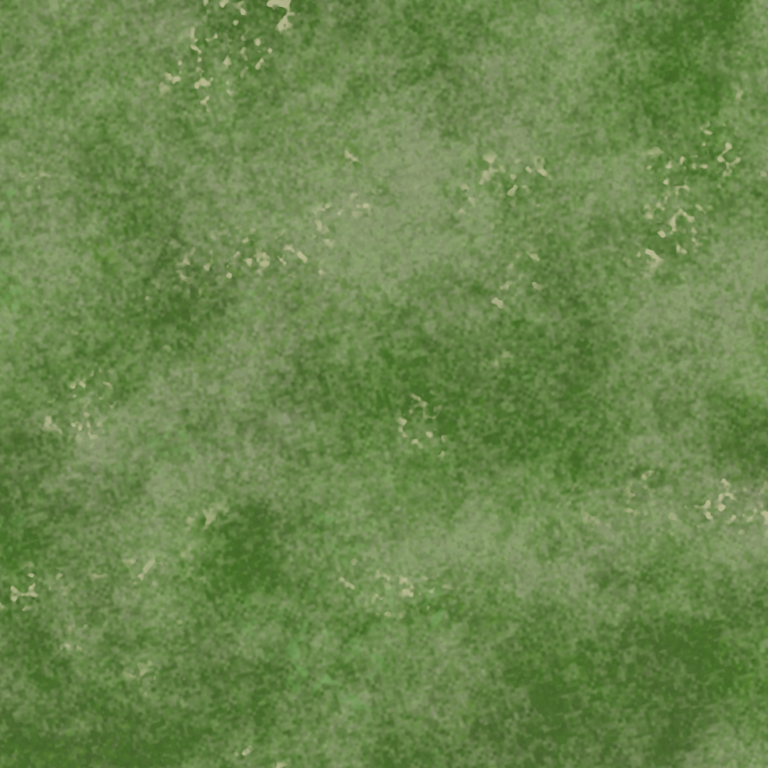
Give the GLSL for this texture, as a WebGL 1 fragment shader.

```glsl
precision highp float;

// Worn meadow turf seen from above: soft lush and dry blotches under a fine grain.
// Layered value noise sets a dryness that picks the green; thresholded noise
// inside sparse cluster masks adds straw flecks, clover and yellow-green tufts.

uniform vec2 u_resolution;

const vec3 LUSH_GREEN = vec3(0.318, 0.452, 0.205);
const vec3 TURF_GREEN = vec3(0.418, 0.530, 0.300);
const vec3 DRY_GREEN = vec3(0.500, 0.584, 0.390);
const vec3 STRAW = vec3(0.77, 0.76, 0.61);
const vec3 CLOVER = vec3(0.47, 0.68, 0.38);
const vec3 TUFT = vec3(0.39, 0.57, 0.20);

float hash(vec2 cell) {
  vec3 q = fract(vec3(cell.xyx) * vec3(0.1031, 0.1030, 0.0973));
  q += dot(q, q.yzx + 33.33);
  return fract((q.x + q.y) * q.z);
}

// Smooth value noise from -1 to 1.
float noise(vec2 p) {
  vec2 cell = floor(p);
  vec2 f = fract(p);
  f = f * f * (3.0 - 2.0 * f);
  float low = mix(hash(cell), hash(cell + vec2(1.0, 0.0)), f.x);
  float high = mix(hash(cell + vec2(0.0, 1.0)), hash(cell + vec2(1.0)), f.x);
  return 2.0 * mix(low, high, f.y) - 1.0;
}

// Turns and scales the plane so that lattices do not line up.
vec2 turn(vec2 p) {
  return mat2(1.6, 1.2, -1.2, 1.6) * p + 17.3;
}

float fbm(vec2 p) {
  float sum = 0.0;
  float amplitude = 0.5;
  for (int i = 0; i < 4; i++) {
    sum += amplitude * noise(p);
    p = turn(p);
    amplitude *= 0.5;
  }
  return sum;
}

// Two turned layers of fine noise, the finer one stronger.
float grain(vec2 p, float scale) {
  vec2 q = turn(p * scale * 0.5);
  return 0.55 * noise(q) + 0.85 * noise(turn(q));
}

// Soft small flecks that appear only inside scattered clusters.
float flecks(vec2 p, float clusterScale, float fleckScale, float rarity, vec2 seed) {
  float cluster = smoothstep(rarity, rarity + 0.25, fbm(p * clusterScale + seed));
  float shape = noise(turn(p * fleckScale * 0.5) + seed);
  shape += 0.4 * noise(p * fleckScale * 1.9 - seed);
  return cluster * smoothstep(0.15, 0.95, shape);
}

// Dryness, about zero in the mean and one in spread.
float dryness(vec2 p) {
  vec2 warp = 0.04 * vec2(fbm(p * 6.0 + 31.0), fbm(p * 6.0 + 57.0));
  float blotches = fbm((p + warp) * vec2(5.6, 6.6) + 8.0);
  float mottling = fbm(p * 24.0 + 71.0);
  return 2.8 * blotches + 1.5 * mottling + 1.3 * grain(p, 98.0);
}

// Linear ramps through the three greens, running a little past both ends.
vec3 turfColor(float dry) {
  vec3 color = mix(TURF_GREEN, LUSH_GREEN, clamp(-dry / 1.45, 0.0, 1.35));
  return mix(color, DRY_GREEN, clamp(dry / 1.35, 0.0, 1.35));
}

void main() {
  vec2 p = gl_FragCoord.xy / min(u_resolution.x, u_resolution.y);

  vec3 color = turfColor(dryness(p));

  // Light and shade between blades.
  color *= 1.0 + 0.055 * grain(p + 3.7, 112.0);

  // Slow and fine drift between greyish and vivid green.
  float vividness = 1.5 * fbm(p * 8.0 + 91.0) + 0.7 * grain(p + 1.9, 70.0);
  color += vividness * vec3(-0.012, 0.009, -0.018);

  // Sparse growth and bare straw.
  color = mix(color, TUFT, 0.35 * flecks(p, 7.0, 105.0, 0.10, vec2(23.0, 61.0)));
  color = mix(color, CLOVER, 0.55 * flecks(p, 6.0, 85.0, 0.34, vec2(47.0, 12.0)));
  color = mix(color, STRAW, 0.85 * flecks(p, 9.0, 105.0, 0.22, vec2(83.0, 29.0)));

  gl_FragColor = vec4(color, 1.0);
}
```
